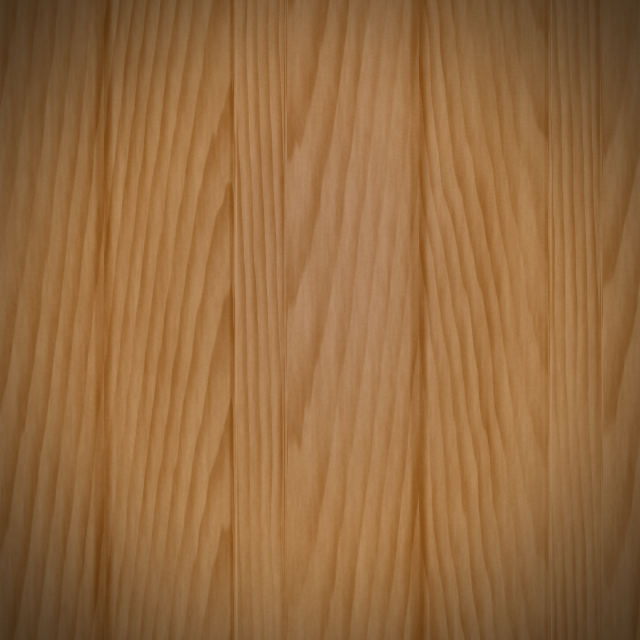
Reproduce this texture procedurally as a WebGL 2 fragment shader.

```glsl
#version 300 es
precision highp float;
// Varnished wood boards with vertical grain, arched figure and darkened corners.
#define REPEAT_WIDTH 0.4925
#define BAND_X 0.162
#define SEAM_X 0.204
#define EDGE_X 0.285
#define RING_COUNT 5.5
#define ARCH_STEEPNESS 95.0
#define GRAIN_STRENGTH 0.55
#define PORE_STRENGTH 0.20
#define VIGNETTE 0.58

uniform vec2 u_resolution;
out vec4 fragColor;

const vec3 PALE_WOOD = vec3(0.695, 0.515, 0.325);
const vec3 DARK_WOOD = vec3(0.565, 0.345, 0.130);
const vec3 ROSY_WOOD = vec3(0.690, 0.520, 0.375);

float hash(vec2 p) {
  return fract(sin(dot(p, vec2(127.1, 311.7))) * 43758.5453);
}

float noise(vec2 p) {
  vec2 i = floor(p), f = fract(p);
  f = f * f * (3.0 - 2.0 * f);
  return mix(mix(hash(i), hash(i + vec2(1, 0)), f.x),
             mix(hash(i + vec2(0, 1)), hash(i + vec2(1, 1)), f.x), f.y);
}

float fbm(vec2 p) {
  float sum = 0.0, gain = 0.5;
  for (int i = 0; i < 4; i++) {
    sum += gain * noise(p);
    p = p * 2.03 + 17.3;
    gain *= 0.5;
  }
  return sum;
}

// Soft vertical stripe centred on zero
float stripe(float d, float halfWidth, float blur) {
  return 1.0 - smoothstep(halfWidth - blur, halfWidth + blur, abs(d));
}

// Growth rings: slow darkening, then a quick fade back to pale wood
float rings(float level) {
  float f = fract(level);
  return smoothstep(0.25, 0.88, f) * (1.0 - smoothstep(0.88, 1.0, f));
}

// Arches that open away from a board edge at u = 0
float archLevel(float u, float y) {
  return y + ARCH_STEEPNESS * u * u / (1.0 + 9.0 * abs(u));
}

void main() {
  vec2 p = gl_FragCoord.xy / u_resolution;

  // Repeat across; every other repeat has its arches turned over
  float cell = floor((p.x - BAND_X) / REPEAT_WIDTH);
  float x = p.x - BAND_X - cell * REPEAT_WIDTH;
  float flip = mod(cell, 2.0) < 0.5 ? 1.0 : -1.0;
  vec2 seed = vec2(cell * 13.7, cell * 5.1);

  // Wavy warp, stretched along the grain
  float sway = fbm(vec2(p.x * 7.0, p.y * 2.2) + seed) - 0.47;
  float ragged = noise(vec2(p.x * 130.0, p.y * 14.0)) - 0.5;
  float xw = x + 0.022 * sway;
  float yw = p.y + 0.22 * sway + 0.035 * ragged;

  // Arched board, straight strip and wide leaning board
  float arch = archLevel(SEAM_X - xw, yw * flip);
  float strip = xw * 11.0 + yw * 0.25;
  float lean = archLevel(xw - EDGE_X, -yw) * 0.75;
  float blend = 0.003;
  float level = mix(arch, strip, smoothstep(-blend, blend, x - SEAM_X));
  level = mix(level, lean, smoothstep(-blend, blend, x - EDGE_X));

  // Ring figure with patchy strength
  float patchy = smoothstep(0.22, 0.68, fbm(p * vec2(15.0, 3.0) + seed + 4.0));
  float figure = rings(level * RING_COUNT + hash(seed)) * (0.3 + 0.7 * patchy);
  float tone = GRAIN_STRENGTH * figure;

  // Long fibres, short pores and fine speckle
  float fibre = fbm(vec2(p.x * 75.0, p.y * 2.5) + seed) - 0.47;
  float pore = noise(vec2(p.x * 260.0, p.y * 42.0)) - 0.5;
  float speckle = noise(p * vec2(420.0, 300.0)) - 0.5;
  tone += 0.06 + 0.55 * fibre + PORE_STRENGTH * (pore + 0.7 * speckle);

  // Dark band on the repeat line, with a deeper right side
  float fromBand = x - REPEAT_WIDTH * step(0.5 * REPEAT_WIDTH, x);
  float wobble = 0.003 * (noise(vec2(p.y * 6.0, cell)) - 0.5);
  tone += 0.48 * stripe(fromBand + wobble, 0.013, 0.004);
  tone += 0.22 * stripe(fromBand - 0.005 + wobble, 0.003, 0.003);

  // Seam: dark groove beside a worn light line
  float fromSeam = x - SEAM_X + wobble * 0.5;
  float wear = noise(vec2(p.y * 18.0, cell + 8.0));
  float seamGain = flip > 0.0 ? 1.0 : 0.6;
  tone += seamGain * 0.55 * stripe(fromSeam + 0.004, 0.003, 0.002);
  tone -= seamGain * (0.2 + 0.55 * wear) * stripe(fromSeam - 0.003, 0.0012, 0.0012);
  tone += 0.22 * stripe(x - EDGE_X + 0.005 + wobble, 0.004, 0.004);

  vec3 color = mix(PALE_WOOD, DARK_WOOD, clamp(tone, -0.2, 1.15));

  // Rosy sheen in the middle, darker edges and corners
  float r = length(p - 0.5);
  float sheen = 1.0 - smoothstep(0.05, 0.42, length((p - vec2(0.53, 0.62)) * vec2(1.5, 0.8)));
  color = mix(color, color * ROSY_WOOD / PALE_WOOD, sheen);
  color *= 1.0 - VIGNETTE * smoothstep(0.32, 0.76, r);
  fragColor = vec4(color, 1.0);
}
```
